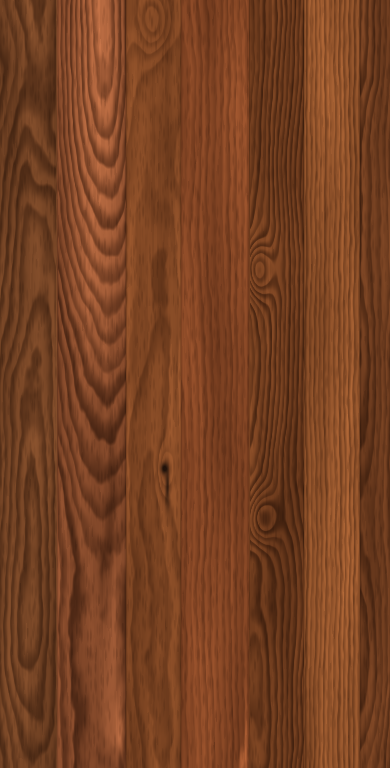
Give the GLSL for this texture, as a WebGL 2 fragment shader.

```glsl
#version 300 es
precision highp float;
// Walnut boards standing side by side. Each board cuts through tree rings whose
// distance from the cut varies with height, which gives arches and straight grain.
// Layered sines bend the rings; stretched cellular noise makes fibres and pores.

uniform vec2 u_resolution;
out vec4 fragColor;

const float edges[8] = float[8](0.0, 0.0744, 0.164, 0.236, 0.324, 0.396, 0.469, 0.52);

// Heartwood colour of each board
const vec3 woods[7] = vec3[7](
    vec3(0.47, 0.275, 0.15), vec3(0.54, 0.30, 0.175), vec3(0.53, 0.295, 0.15),
    vec3(0.54, 0.285, 0.15), vec3(0.475, 0.26, 0.13), vec3(0.615, 0.355, 0.185),
    vec3(0.47, 0.26, 0.135));

// Ring centre across the board, depth at the bottom, depth at the top, rings per unit
const vec4 grains[7] = vec4[7](
    vec4(0.004, 0.025, 0.060, 130.0), vec4(0.016, 0.110, 0.020, 165.0),
    vec4(0.006, 0.035, 0.060, 110.0), vec4(-0.075, 0.030, 0.050, 125.0),
    vec4(-0.045, 0.040, 0.020, 150.0), vec4(0.090, 0.020, 0.030, 165.0),
    vec4(-0.030, 0.040, 0.020, 150.0));

// Ring contrast and bending of each board
const vec2 figures[7] = vec2[7](
    vec2(0.40, 1.1), vec2(0.52, 0.35), vec2(0.24, 0.9), vec2(0.22, 0.8),
    vec2(0.50, 1.3), vec2(0.32, 0.45), vec2(0.45, 0.9));

float hash(vec2 p) {
    vec3 q = fract(vec3(p.xyx) * 0.1031);
    q += dot(q, q.yzx + 33.33);
    return fract((q.x + q.y) * q.z);
}

float waves(vec2 p, float seed) {
    float sum = 0.0, amplitude = 0.5;
    for (int i = 0; i < 4; i++) {
        sum += amplitude * sin(p.x + seed + 1.4 * sin(p.y + seed * 1.7));
        p = mat2(0.8, 0.6, -0.6, 0.8) * p * 1.7 + 2.3;
        amplitude *= 0.6;
    }
    return sum;
}

// Distance to the nearest scattered point, and that point's random value
vec2 cellular(vec2 p) {
    vec2 cell = floor(p), nearest = vec2(9.0, 0.0);
    for (int y = -1; y <= 1; y++)
    for (int x = -1; x <= 1; x++) {
        vec2 id = cell + vec2(x, y);
        vec2 point = id + vec2(hash(id + 17.0), hash(id + 71.0));
        float d = length(p - point);
        if (d < nearest.x) nearest = vec2(d, hash(id + 139.0));
    }
    return nearest;
}

float spot(vec2 p, vec2 centre, vec2 size) {
    vec2 d = (p - centre) / size;
    return exp(-dot(d, d));
}

void main() {
    vec2 p = gl_FragCoord.xy / u_resolution.y;
    int board = 0;
    for (int i = 1; i < 7; i++) board += int(step(edges[i], p.x));
    float seed = float(board) * 5.3 + 1.0;
    float left = edges[board], right = edges[board + 1];
    vec4 grain = grains[board];
    vec2 figure = figures[board];

    // Rings: distance from the pith, bent by slow waves
    float x = p.x - 0.5 * (left + right) - grain.x;
    x += 0.005 * figure.y * waves(vec2(p.x * 12.0, p.y * 7.0), seed);
    float depth = mix(grain.y, grain.z, smoothstep(0.2, 1.0, p.y));
    depth += 0.016 * figure.y * waves(vec2(p.x * 18.0, p.y * 6.0), seed + 2.0);
    float rings = length(vec2(x, depth)) * grain.w;
    rings += 0.16 * waves(vec2(p.x * 110.0, p.y * 50.0), seed);

    // Eyes and a knot pull the rings into closed loops
    float knot = 0.0;
    if (board == 4) {
        for (int k = 0; k < 2; k++)
            rings += 5.0 * spot(p, vec2(0.342 - 0.007 * float(k), 0.323 + 0.325 * float(k)), vec2(0.021, 0.036));
    } else if (board == 2) {
        rings += 4.0 * spot(p, vec2(0.200, 0.975), vec2(0.025, 0.045));
        rings += 2.5 * spot(p, vec2(0.215, 0.388), vec2(0.010, 0.030));
        knot = spot(p, vec2(0.214, 0.390), vec2(0.0045, 0.007))
             + 0.7 * spot(p, vec2(0.218, 0.365), vec2(0.0025, 0.025));
    }

    // Late wood darkens slowly, then ends at a sharper edge
    float phase = fract(rings);
    float late = smoothstep(0.15, 0.8, phase) * (1.0 - smoothstep(0.8, 1.0, phase));
    late *= 0.45 + 0.75 * hash(vec2(floor(rings), seed));
    float tone = -figure.x * late * clamp(1.3 - fwidth(rings), 0.0, 1.0);

    // Broad colour bands, fibres and short pores
    tone += 0.13 * waves(vec2(p.x * 75.0, p.y * 4.0), seed + 4.0);
    tone += 0.07 * waves(vec2(p.x * 16.0, p.y * 9.0), seed + 7.0);
    tone += 0.09 * (cellular(vec2(p.x * 230.0, p.y * 5.0) + seed).y - 0.5);
    vec2 pore = cellular(vec2(p.x * 250.0, p.y * 42.0) + seed * 3.0);
    tone -= 0.15 * (1.0 - smoothstep(0.12, 0.5, pore.x)) * pore.y;

    // Pale arch above a dark heart streak, and sapwood at the foot
    if (board == 1) {
        float high = smoothstep(0.38, 0.75, p.y);
        tone += high * (0.08 + 0.24 * exp(-x * x / 0.0009));
        float streak = spot(p, vec2(0.139 + 0.004 * sin(p.y * 22.0), 0.36), vec2(0.010, 0.17));
        tone -= 0.40 * streak * (0.75 + 0.6 * waves(p * vec2(160.0, 12.0), 3.0));
    }
    if (board == 1 || board == 3) {
        float sapwood = spot(p, vec2(right - 0.007, 0.02), vec2(0.007, 0.075));
        tone += 0.45 * sapwood * smoothstep(-0.2, 0.3, waves(p * vec2(90.0, 14.0), seed));
    }

    // Joints between boards
    float joint = min(p.x - left, right - p.x);
    if (board > 0) tone -= 0.22 * (1.0 - smoothstep(0.0003, 0.0025, joint));

    vec3 color = woods[board] * exp(tone * vec3(0.88, 1.0, 1.15));
    color = mix(color, vec3(0.09, 0.05, 0.03), clamp(knot, 0.0, 0.9));
    fragColor = vec4(color, 1.0);
}
```
